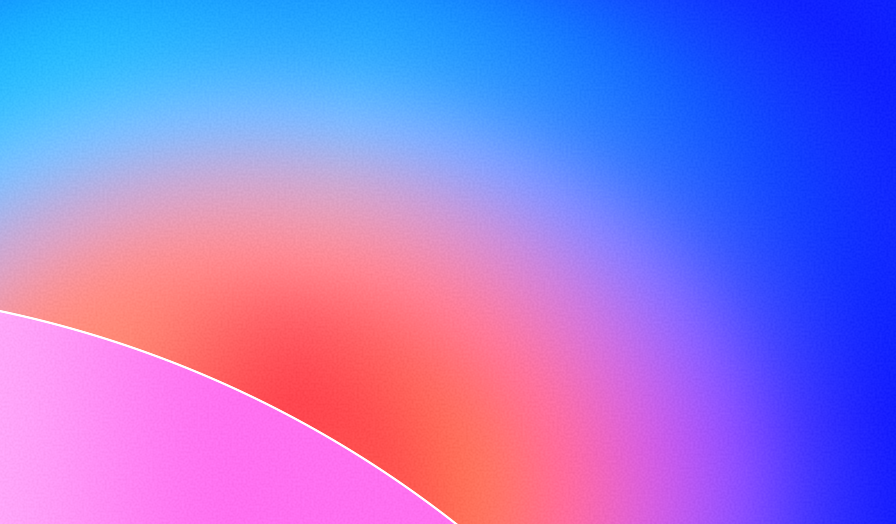
Give the GLSL for this background, as a Shadertoy shader.

```glsl
// A soft glow, red at its heart and blue at its rim, behind a large pink disc.
// Two colour ramps run outward over an elliptic distance and blend by angle;
// a thin white line edges the disc and gradient noise adds a fine grain.

const float ASPECT = 1.7143;
const int STOPS = 9;

// Colours of the glow from heart to rim, going up and going right
const vec3 UPWARD[STOPS] = vec3[STOPS](
    vec3(1.00, 0.27, 0.31), vec3(1.00, 0.36, 0.39), vec3(1.00, 0.53, 0.57),
    vec3(0.83, 0.65, 0.80), vec3(0.49, 0.72, 1.00), vec3(0.20, 0.67, 1.00),
    vec3(0.09, 0.57, 1.00), vec3(0.07, 0.36, 1.00), vec3(0.06, 0.18, 1.00));
const vec3 RIGHTWARD[STOPS] = vec3[STOPS](
    vec3(1.00, 0.33, 0.31), vec3(1.00, 0.45, 0.37), vec3(1.00, 0.42, 0.61),
    vec3(0.84, 0.37, 0.88), vec3(0.56, 0.31, 1.00), vec3(0.24, 0.20, 1.00),
    vec3(0.08, 0.11, 1.00), vec3(0.07, 0.09, 1.00), vec3(0.06, 0.08, 1.00));

const vec3 PEACH = vec3(1.00, 0.60, 0.47);
const vec3 PALE_PINK = vec3(1.00, 0.67, 0.98);
const vec3 HOT_PINK = vec3(1.00, 0.44, 0.94);

// Smooth curve (Catmull-Rom) through the evenly spaced stops of a ramp
vec3 ramp(vec3 stops[STOPS], float t) {
    t = clamp(t, 0.0, float(STOPS - 1) - 0.001);
    int i = int(t);
    float f = fract(t);
    vec3 a = stops[max(i - 1, 0)];
    vec3 b = stops[i];
    vec3 c = stops[i + 1];
    vec3 d = stops[min(i + 2, STOPS - 1)];
    return b + 0.5 * f * (c - a + f * (2.0 * a - 5.0 * b + 4.0 * c - d
                        + f * (3.0 * (b - c) + d - a)));
}

vec2 hashGradient(vec2 cell) {
    vec3 h = fract(cell.xyx * vec3(0.1031, 0.1030, 0.0973));
    h += dot(h, h.yzx + 33.33);
    float angle = 6.2832 * fract((h.x + h.y) * h.z);
    return vec2(cos(angle), sin(angle));
}

float gradientNoise(vec2 p) {
    vec2 i = floor(p);
    vec2 f = p - i;
    vec2 u = f * f * (3.0 - 2.0 * f);
    vec2 e = vec2(0.0, 1.0);
    float low = mix(dot(hashGradient(i), f),
                    dot(hashGradient(i + e.yx), f - e.yx), u.x);
    float high = mix(dot(hashGradient(i + e), f - e),
                     dot(hashGradient(i + e.yy), f - e.yy), u.x);
    return mix(low, high, u.y);
}

vec3 glow(vec2 p, vec2 center) {
    // Elliptic distance, a little wider on the left
    vec2 q = p - center;
    q /= vec2(q.x < 0.0 ? 0.893 : 0.815, 0.67);
    float d = length(q);
    float t = (d - 0.3) / 0.2;

    float angle = degrees(atan(q.y, q.x));
    float upward = clamp((angle - 10.0) / 70.0, 0.0, 1.0);
    upward = mix(upward, smoothstep(0.0, 1.0, upward), 0.4);
    vec3 color = mix(ramp(RIGHTWARD, t), ramp(UPWARD, t), upward);

    // Peach inside and cyan outside on the left
    float left = 1.0 - smoothstep(0.1, 0.6, p.x);
    color = mix(color, PEACH, 0.8 * left * (1.0 - smoothstep(0.5, 0.9, d)));
    color.g += 0.08 * left * smoothstep(0.9, 1.4, d);
    return color;
}

vec3 disc(vec2 p) {
    return mix(PALE_PINK, HOT_PINK, smoothstep(-0.1, 0.48, p.x));
}

void mainImage(out vec4 fragColor, in vec2 fragCoord) {
    vec2 p = fragCoord / iResolution.xy * vec2(ASPECT, 1.0);
    float pixel = 1.0 / iResolution.y;

    // Glow, disc and its white rim
    vec3 color = glow(p, vec2(0.513, 0.04));
    float edge = length(p - vec2(-0.4353, -1.669)) - 2.1205;
    color = mix(color, disc(p), smoothstep(pixel, -pixel, edge));
    float rim = 1.0 - smoothstep(-0.5 * pixel, 0.5 * pixel, abs(edge) - 0.0022);
    color = mix(color, vec3(1.0), rim);

    // Fine grain
    color += 0.035 * (1.0 - rim) * gradientNoise(p * 230.0);
    fragColor = vec4(clamp(color, 0.0, 1.0), 1.0);
}
```
